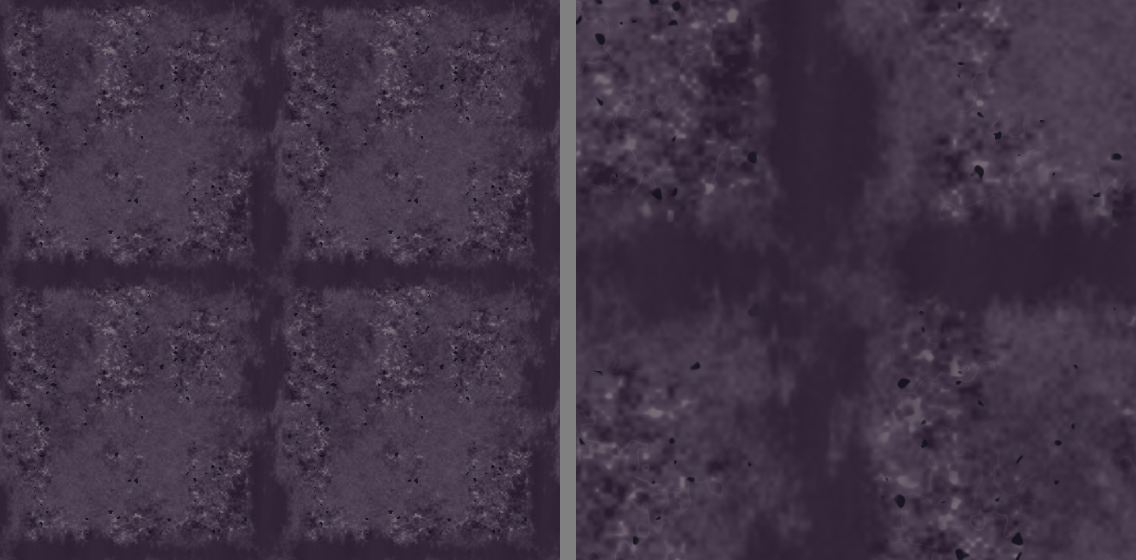
Left, the full canvas; right, a detail of the centre.
This texture is drawn by a Shadertoy shader. Its source:

```glsl
// Worn, dusky plaster panels: a square panel repeated in a grid, with ragged dark
// seams, speckled stains, gritty crumbling patches, hairline veins and small pits.
// Every layer is wrapping value noise in panel units, so the canvas tiles.

#define REPEATS 2.0
#define SEAM_CENTER vec2(0.955, 0.025)
#define SEAM_HALF vec2(0.052, 0.034)
#define SEAM_RAGGED 0.36
#define STAIN_DEPTH 0.48
#define CRUMB_CONTRAST 3.3
#define GRAIN_CONTRAST 0.42
#define PIT_GRID 44.0
#define SEAM_COLOR vec3(0.190, 0.140, 0.210)
#define PLASTER_COLOR vec3(0.292, 0.242, 0.312)
#define CHIP_COLOR vec3(0.520, 0.470, 0.490)
#define PIT_COLOR vec3(0.065, 0.055, 0.100)

// Integer hash of a lattice point, 0 to 1
float hash(vec2 cell, float seed) {
    uvec3 q = uvec3(cell.x, cell.y, seed) * uvec3(1597u, 3571u, 9973u);
    uint h = (q.x ^ (q.y << 8) ^ q.z) * 747797u + 28913u;
    h = ((h >> ((h >> 28) + 4u)) ^ h) * 277803u;
    h = (h ^ (h >> 15)) * 668265u;
    h ^= h >> 13;
    return float(h & 65535u) / 65535.0;
}

// Value noise that wraps after a whole number of lattice cells
float noise(vec2 p, vec2 period, float seed) {
    vec2 f = fract(p);
    vec2 a = mod(floor(p), period);
    vec2 b = mod(a + 1.0, period);
    f = f * f * (3.0 - 2.0 * f);
    return mix(mix(hash(a, seed), hash(vec2(b.x, a.y), seed), f.x),
               mix(hash(vec2(a.x, b.y), seed), hash(b, seed), f.x), f.y);
}

// Sum of doubling frequencies, normalised to 0 to 1; higher gain is grittier
float fbm(vec2 p, vec2 period, int octaves, float gain, float seed) {
    float sum = 0.0, total = 0.0, amp = 1.0;
    for (int i = 0; i < octaves; i++) {
        sum += amp * noise(p * period, period, seed + float(i));
        total += amp;
        amp *= gain;
        period *= 2.0;
    }
    return sum / total;
}

// Bell curve around a center
float bell(float x, float center, float width) {
    float t = (x - center) / width;
    return exp(-t * t);
}

// Small irregular dark holes, denser where the plaster crumbles
float pits(vec2 p, float crumbling) {
    vec2 wobble = vec2(noise(p * 96.0, vec2(96.0), 81.0),
                       noise(p * 96.0, vec2(96.0), 82.0)) - 0.5;
    vec2 g = p * PIT_GRID + wobble * 0.4;
    vec2 cell = mod(floor(g), PIT_GRID);
    vec2 center = 0.38 + 0.24 * vec2(hash(cell, 83.0), hash(cell, 84.0));
    float size = hash(cell, 85.0);
    float radius = 0.10 + 0.24 * size * size;
    float present = step(hash(cell, 86.0), 0.008 + 0.17 * crumbling);
    float dist = length(fract(g) - center);
    return present * (1.0 - smoothstep(radius - 0.08, radius + 0.08, dist));
}

void mainImage(out vec4 fragColor, in vec2 fragCoord) {
    vec2 p = fract(fragCoord / iResolution.xy * REPEATS);

    // Panel coverage: distance from the seams with a ragged border
    vec2 seam = abs(fract(p - SEAM_CENTER + 0.5) - 0.5) - SEAM_HALF;
    float ragged = fbm(p, vec2(9.0, 6.0), 5, 0.75, 11.0) - 0.5;
    float inset = min(seam.x, seam.y * 1.3);
    float panel = smoothstep(-0.03, 0.075, inset + ragged * SEAM_RAGGED);

    // Speckled stains, with a long dark run below the middle
    float run = bell(p.x, 0.54, 0.05) * bell(p.y, 0.28, 0.13);
    float blotch = fbm(p, vec2(5.0, 4.0), 6, 0.78, 21.0);
    float stain = smoothstep(0.48, 0.62, blotch + run * 0.11);

    // Crumbling gathers low on the panel and along its sides
    float gather = 0.11 * bell(p.y, 0.13, 0.05) + 0.06 * bell(p.x, 0.84, 0.05)
                 + 0.06 * bell(p.x, 0.12, 0.06) + 0.05 * run;
    float crumbling = smoothstep(0.47, 0.68, fbm(p, vec2(7.0, 6.0), 5, 0.65, 31.0) + gather);
    crumbling *= smoothstep(-0.02, 0.05, inset);

    // Fine surface detail
    float crumbs = fbm(p, vec2(34.0, 38.0), 3, 0.95, 41.0) - 0.5;
    float grain = noise(p * 128.0, vec2(128.0), 51.0) - 0.5;
    float cloud = fbm(p, vec2(4.0, 3.0), 5, 0.58, 61.0) - 0.5;
    float brushed = fbm(p, vec2(24.0, 3.0), 3, 0.6, 66.0) - 0.5;
    float ridge = abs(fbm(p, vec2(8.0, 7.0), 5, 0.6, 71.0) - 0.5);
    float vein = (1.0 - smoothstep(0.0, 0.014, ridge)) * panel;

    // Tone runs from the seam (0) through plaster (1) to pale wear
    float tone = panel * (1.05 + 0.75 * cloud - STAIN_DEPTH * stain);
    tone += brushed * mix(0.35, 0.15, panel);
    tone += crumbs * mix(0.65 * panel, CRUMB_CONTRAST, crumbling);
    tone += grain * mix(0.08, GRAIN_CONTRAST, panel);
    tone += vein * (0.10 + 0.30 * crumbling);
    vec3 color = mix(SEAM_COLOR, PLASTER_COLOR, clamp(tone, -0.3, 1.8));

    // Bright chips and black pits
    float chip = smoothstep(0.13, 0.30, crumbs + 0.15 * grain) * crumbling;
    color = mix(color, CHIP_COLOR, chip * 0.6);
    color = mix(color, PIT_COLOR, pits(p, crumbling) * panel * 0.85);
    fragColor = vec4(color, 1.0);
}
```
